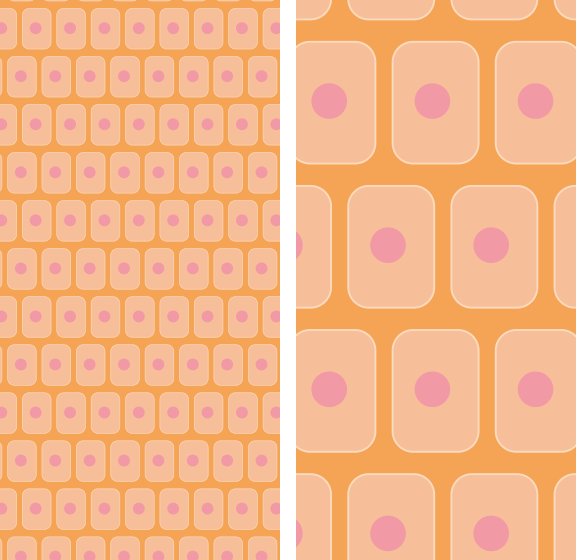
Left, the full canvas; right, a detail of the centre.
This pattern is drawn by a WebGL 2 fragment shader. Its source:

```glsl
#version 300 es
precision highp float;
// Staggered rows of rounded cards, each with a pale outline and a pink dot.
// Each pixel is folded into one cell, then distance functions are layered
// with area coverage. Lengths are fractions of the canvas width.

uniform vec2 u_resolution;
out vec4 fragColor;

const vec3 GROUND = vec3(0.96, 0.64, 0.33);
const vec3 CARD = vec3(0.97, 0.75, 0.60);
const vec3 OUTLINE = vec3(0.985, 0.86, 0.75);
const vec3 DOT = vec3(0.95, 0.60, 0.65);

const vec2 PITCH = vec2(0.1228, 0.17157);
const vec2 FIRST_CARD = vec2(0.1311, 0.1026); // centre, from the top left
const float ROW_SHIFT = 0.57;                 // odd rows, in column pitches
const vec2 CARD_HALF = vec2(0.0512, 0.0725);
const float CORNER = 0.0245;
const float LINE_WIDTH = 0.0022;
const vec2 DOT_OFFSET = vec2(-0.0038, -0.0019);
const float DOT_RADIUS = 0.0212;

float roundedBox(vec2 p, vec2 halfSize, float radius) {
    vec2 q = abs(p) - halfSize + radius;
    return length(max(q, 0.0)) + min(max(q.x, q.y), 0.0) - radius;
}

// Share of a pixel lying inside a signed distance
float coverage(float dist, float pixel) {
    return clamp(0.5 - dist / pixel, 0.0, 1.0);
}

// A band centred on the edge; stays accurate below one pixel
float stroke(float dist, float width, float pixel) {
    return coverage(dist - 0.5 * width, pixel) - coverage(dist + 0.5 * width, pixel);
}

// Position relative to the centre of the nearest card
vec2 staggeredCell(vec2 p, vec2 pitch, float shift) {
    vec2 grid = p / pitch;
    float row = floor(grid.y + 0.5);
    grid.x -= shift * mod(row, 2.0);
    return (fract(grid + 0.5) - 0.5) * pitch;
}

void main() {
    float pixel = 1.0 / u_resolution.x;
    vec2 p = vec2(gl_FragCoord.x, u_resolution.y - gl_FragCoord.y) * pixel;
    vec2 cell = staggeredCell(p - FIRST_CARD, PITCH, ROW_SHIFT);

    float card = roundedBox(cell, CARD_HALF, CORNER);
    float dotDist = length(cell - DOT_OFFSET) - DOT_RADIUS;

    // Layers from back to front
    vec3 color = mix(GROUND, CARD, coverage(card, pixel));
    color = mix(color, OUTLINE, stroke(card, LINE_WIDTH, pixel));
    color = mix(color, DOT, coverage(dotDist, pixel));
    fragColor = vec4(color, 1.0);
}
```
